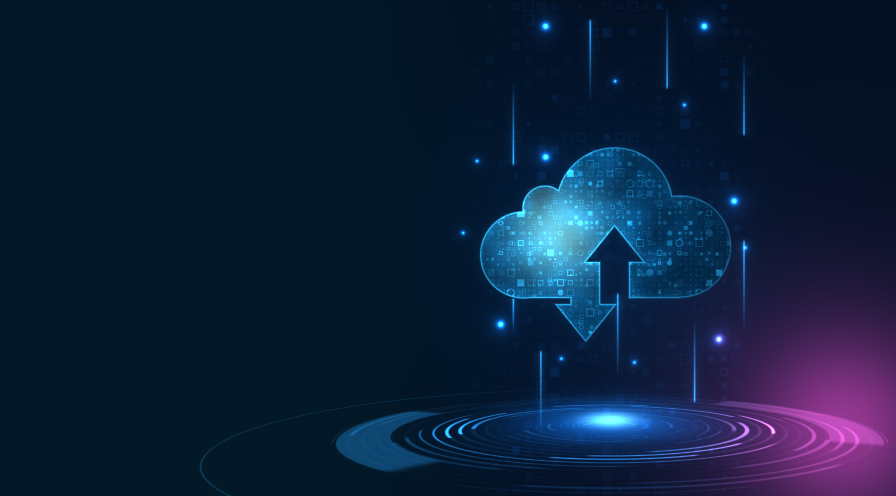
This background is drawn by a WebGL 1 fragment shader. Its source:

```glsl
precision highp float;
// A data cloud with up and down arrows hovering above a glowing round platform.
// The cloud is a union of distance functions filled with hashed glyph cells; the
// platform is a set of dashed circles on a perspective floor, lit blue and magenta.
uniform vec2 u_resolution;
#define CYAN vec3(0.20, 0.76, 0.95)
#define BLUE vec3(0.05, 0.42, 0.85)
#define MAGENTA vec3(0.66, 0.18, 0.50)
#define HORIZON 0.355
#define FLOOR_DROP 0.213
#define FLOOR_DEPTH 1.32
#define CENTER_X 1.23
#define RING_COUNT 20
#define GLYPH_SCALE 50.0

float hash(vec2 p) {
  return fract(sin(dot(p, vec2(127.1, 311.7))) * 43758.55);
}
float slope(vec2 id, vec2 f) {
  float a = 6.2832 * hash(id);
  return dot(vec2(cos(a), sin(a)), f);
}
float gradientNoise(vec2 p) {
  vec2 i = floor(p), f = fract(p), u = f * f * (3.0 - 2.0 * f), e = vec2(1.0, 0.0);
  return mix(mix(slope(i, f), slope(i + e, f - e), u.x),
             mix(slope(i + e.yx, f - e.yx), slope(i + 1.0, f - 1.0), u.x), u.y);
}
float box(vec2 p, vec2 size) {
  vec2 d = abs(p) - size;
  return length(max(d, 0.0)) + min(max(d.x, d.y), 0.0);
}
// Coverage of the inside of a distance field
float cover(float d, float px) {
  return 1.0 - smoothstep(-px, px, d);
}
// Arrow with its tip at the origin, reaching back along +y
float arrow(vec2 p, float len) {
  float head = max((abs(p.x) - 0.81 * p.y) * 0.78, p.y - 0.074);
  return min(head, box(p - vec2(0.0, 0.5 * len + 0.03), vec2(0.03, 0.5 * len - 0.03)));
}
float cloudShape(vec2 p) {
  float d = length(p - vec2(1.056, 0.486)) - 0.087;
  d = min(d, length(p - vec2(1.099, 0.580)) - 0.045);
  d = min(d, length(p - vec2(1.239, 0.585)) - 0.117);
  d = min(d, length(p - vec2(1.371, 0.503)) - 0.102);
  d = min(d, box(p - vec2(1.213, 0.475), vec2(0.158, 0.075)));
  d = min(d, arrow(p - vec2(1.181, 0.312), 0.12));
  return max(d, -arrow(vec2(p.x - 1.239, 0.545 - p.y), 0.158));
}
// Random squares and circles, filled or hollow, one per cell
float glyphs(vec2 p, float scale, float px) {
  vec2 q = p * scale, id = floor(q), f = fract(q) - 0.5;
  float size = 0.08 + 0.3 * hash(id + 3.0), level = hash(id);
  float d = hash(id + 7.0) > 0.75 ? length(f) - size : box(f, vec2(size));
  if (hash(id + 11.0) > 0.45) d = abs(d) - 0.04;
  return cover(d, px * scale * 0.8) * level * level;
}
// Thin vertical beam, brightest at its upper end when top is 1
float streak(vec2 p, vec2 mid, float halfLen, float top, float px) {
  float t = (p.y - mid.y) / halfLen * 0.5 + 0.5, x = abs(p.x - mid.x);
  float inside = smoothstep(0.0, 0.06, t) * (1.0 - smoothstep(0.94, 1.0, t));
  return (cover(x - 0.0014, px) + 0.2 * exp(-x * 140.0)) * inside * mix(1.0 - t, t, top);
}
float spark(vec2 p, vec2 at, float size) {
  float d = length(p - at) / size;
  return 1.3 * exp(-d * d * 6.0) + 0.55 * exp(-d * 1.5);
}
vec3 platform(vec2 p, float px) {
  float s = max(HORIZON - p.y, 0.05), zoom = FLOOR_DROP / s;
  vec2 w = vec2((p.x - CENTER_X) * zoom, FLOOR_DEPTH * (zoom - 1.0));
  float r = length(w) + 0.0001, angle = atan(w.y, w.x), light = 0.0;
  float blur = px * length(vec2(w.x * zoom, (w.x * w.x + w.y * FLOOR_DEPTH * zoom) / s)) / r;
  // Thin broken rings, strongest around the main one
  for (int i = 0; i < RING_COUNT; i++) {
    float k = float(i), ring = 0.05 + 0.0245 * k, off = (ring - 0.31) / 0.05;
    float dash = smoothstep(0.0, 0.2, sin(angle * (1.0 + mod(k, 4.0)) + k * 2.4));
    float wide = 0.0012 + 0.003 * hash(vec2(k, 5.0));
    float line = cover(abs(r - ring) - wide, blur) * wide / (wide + 0.3 * blur);
    light += line * (0.12 + 0.88 * dash) * (0.25 + 1.3 * exp(-off * off));
  }
  light += 0.25 * cover(abs(r - 0.7) - 0.001, blur) * (1.0 - smoothstep(0.8, 1.3, p.x));
  // Lit floor panels at both sides
  float panel = smoothstep(0.78, 0.84, abs(w.x + 0.25 * w.y) / r) * cover(abs(r - 0.465) - 0.045, blur);
  light += panel * mix(0.3, 0.2, step(CENTER_X, p.x));
  vec3 tint = mix(vec3(0.15, 0.6, 0.95), vec3(0.9, 0.45, 0.85), smoothstep(1.25, 1.6, p.x));
  return (tint * light + BLUE * 0.25 * exp(-r * r * 20.0)) * (1.0 - smoothstep(0.2, 0.27, p.y));
}
void main() {
  float px = 1.0 / u_resolution.y, glow = 0.0;
  vec2 p = gl_FragCoord.xy * px, m = p - vec2(1.70, 0.14), c = p - vec2(1.22, 0.5);
  // Backdrop, magenta light and faint column of data
  vec3 color = mix(vec3(0.01, 0.097, 0.152), vec3(0.012, 0.06, 0.135), smoothstep(0.6, 1.15, p.x));
  color += MAGENTA * (0.55 * exp(-dot(m, m) * 36.0) + 0.32 * exp(-dot(m, m) * 10.0));
  color += vec3(0.0, 0.05, 0.10) * exp(-dot(c, c) * 11.0);
  float column = smoothstep(0.92, 1.05, p.x) * (1.0 - smoothstep(1.45, 1.57, p.x));
  color += BLUE * 0.11 * column * glyphs(p, 38.0, px) + platform(p, px);
  vec2 core = (p - vec2(CENTER_X, 0.153)) / vec2(0.05, 0.014);
  color += vec3(0.5, 0.8, 0.85) * exp(-dot(core, core)) + BLUE * 0.5 * exp(-dot(core, core) * 0.12);
  // Beams alternate between the upper and lower half
  for (int i = 0; i < 7; i++) {
    float k = float(i), odd = mod(k, 2.0), x = 1.035 + 0.0775 * k - 0.022 * odd;
    float y = mix(0.75 + 0.16 * sin(0.46 * k), 0.21 + 0.12 * sin(0.65 * (k - 1.0)), odd);
    float beam = streak(p, vec2(x, y), 0.087, step(abs(k - 2.0), 1.5), px);
    if (abs(k - 3.0) > 2.5) beam += streak(p, vec2(x, 0.365 + 0.01 * k), 0.035 + 0.01 * k, 1.0, px);
    color += vec3(0.16, 0.62, 0.95) * beam;
  }
  // Large sparks in pairs, small ones on a circle around the cloud
  for (int i = 0; i < 7; i++) {
    float row = floor(float(i) * 0.5), odd = mod(float(i), 2.0), side = odd * 2.0 - 1.0;
    vec2 at = vec2(1.26 + 0.035 * sin(2.1 * row) + side * (0.16 + 0.03 * row),
                   0.947 - 0.308 * row - side * 0.045 * sin(1.4 * row));
    float a = 0.98 + 1.71 * row + 0.52 * odd;
    if (i < 6) glow += spark(p, at, 0.019);
    glow += 0.8 * spark(p, vec2(1.22, 0.55) + 0.287 * vec2(cos(a), sin(a)), 0.010);
  }
  float violet = smoothstep(1.35, 1.5, p.x) * (1.0 - smoothstep(0.3, 0.5, p.y));
  color += mix(BLUE, vec3(0.4, 0.3, 0.9), violet) * glow + vec3(0.3, 0.5, 0.3) * smoothstep(0.8, 1.8, glow);
  // Cloud body with patchy glyphs, hot spot and rim
  float d = cloudShape(p), patches = 0.85 + 0.9 * gradientNoise(p * 17.0);
  vec2 h = p - vec2(1.122, 0.53);
  float hot = exp(-dot(h, h) * 130.0), wide = exp(-dot(h, h) * 18.0);
  vec3 body = vec3(0.01, 0.11, 0.21) + vec3(0.02, 0.27, 0.42) * wide * patches + vec3(0.4, 0.48, 0.36) * hot;
  float data = glyphs(p, GLYPH_SCALE, px) + 0.7 * glyphs(p + 0.37, GLYPH_SCALE * 1.9, px);
  body += CYAN * data * patches * (0.36 + 0.28 * wide);
  color = mix(color, body, cover(d, px));
  float rim = cover(abs(d) - 0.0012, px) + 0.12 * exp(-abs(d) * 120.0);
  gl_FragColor = vec4(min(color + CYAN * rim * (0.22 + 0.6 * wide), 1.0), 1.0);
}
```
